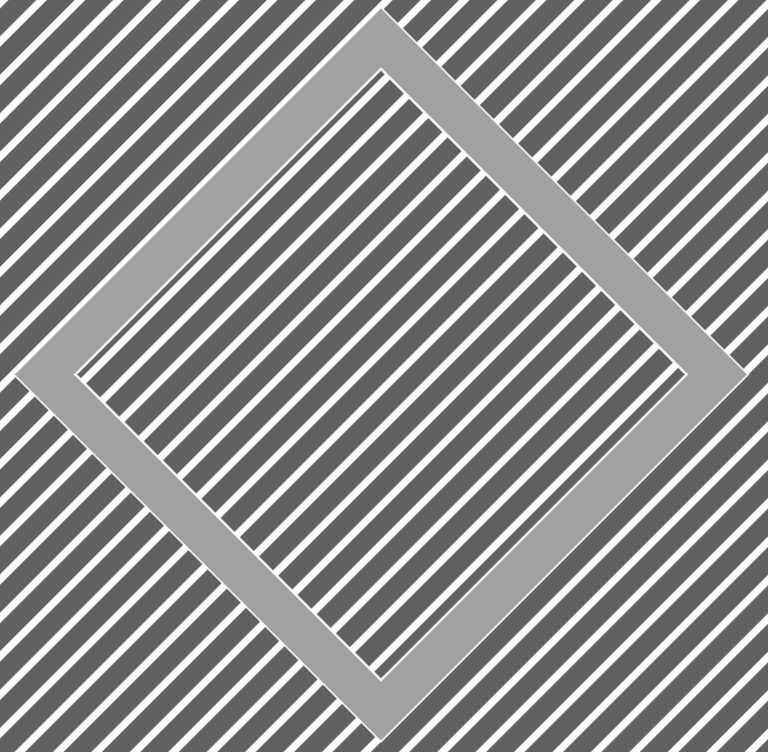
Write a Shadertoy shader that draws this pattern.

```glsl
// Draws a grey diamond frame with white rims over diagonal white and charcoal stripes.

// Coverage of the region where d is negative, softened over one blur width.
float coverage(float d, float blur) {
    return 1.0 - smoothstep(-blur, blur, d);
}

void mainImage(out vec4 fragColor, in vec2 fragCoord) {
    // Centred coordinates, one unit per canvas height
    vec2 p = (fragCoord - 0.5 * iResolution.xy) / iResolution.y;
    float blur = 1.3 / iResolution.y;

    vec3 charcoal = vec3(0.38);
    vec3 white = vec3(0.99);
    vec3 frameGrey = vec3(0.63);

    // Stripes rising to the right, measured from the nearest stripe centre
    float period = 0.0511;
    float across = p.x - p.y + 0.291;
    float fromStripe = abs(fract(across / period + 0.5) - 0.5) * period;
    vec3 color = mix(charcoal, white, coverage(fromStripe - 0.0070, blur));

    // Diamond frame as a band of taxicab distance
    vec2 q = abs(p - vec2(-0.004, 0.002));
    float radius = q.x + q.y;
    float outer = radius - 0.4867;
    float inner = 0.4085 - radius;

    // White rim first, then the grey band over it
    float rim = max(outer - 0.0030, inner - 0.0045);
    color = mix(color, white, coverage(rim, blur));
    color = mix(color, frameGrey, coverage(max(outer, inner), blur));

    fragColor = vec4(color, 1.0);
}
```
